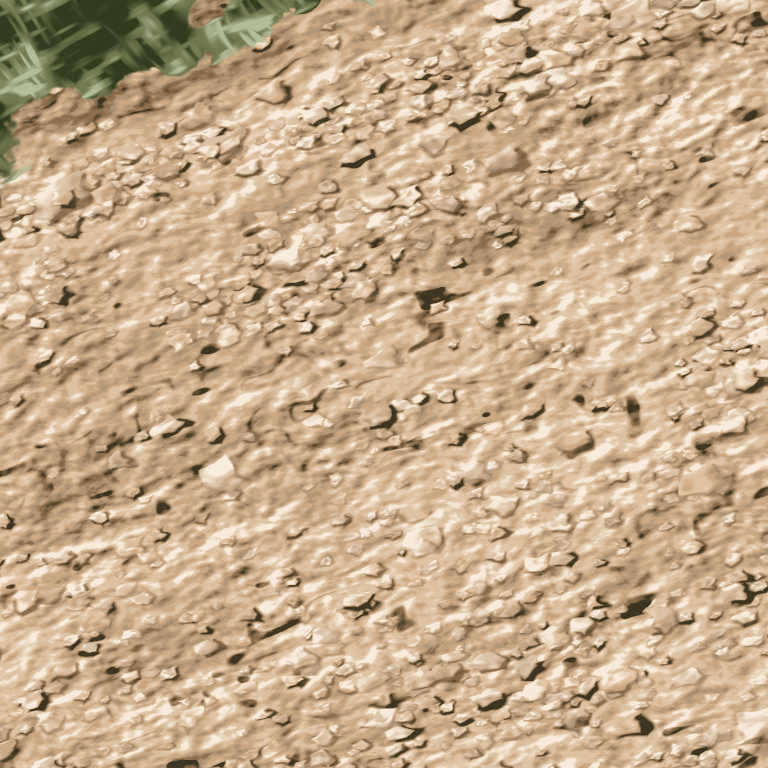
Reproduce this texture procedurally as a Shadertoy shader.

```glsl
// Dry sandy hillside with slanting bands of broken stone and a grassy corner.

const vec3 DARK  = vec3(0.24, 0.21, 0.13);
const vec3 BROWN = vec3(0.55, 0.43, 0.29);
const vec3 DUN   = vec3(0.70, 0.59, 0.46);
const vec3 OCHRE = vec3(0.80, 0.66, 0.50);
const vec3 SAND  = vec3(0.87, 0.76, 0.63);
const vec3 CREAM = vec3(0.97, 0.92, 0.86);
const vec3 GRASS = vec3(0.45, 0.48, 0.32);
const vec3 BLADE = vec3(0.70, 0.74, 0.60);
const float SLOPE = 0.33;       // rise of the hillside
const float TILT = 0.32;        // same slope as an angle
const float SOFTNESS = 0.0011;  // edge blur in canvas units
const float GROUND_TONE = 0.69;

float hash(vec2 p) {
  vec3 a = fract(p.xyx * 0.1031);
  a += dot(a, a.yzx + 33.33);
  return fract((a.x + a.y) * a.z);
}

float noise(vec2 p) {
  vec2 i = floor(p), f = fract(p);
  f = f * f * (3.0 - 2.0 * f);
  return mix(mix(hash(i), hash(i + vec2(1, 0)), f.x),
             mix(hash(i + vec2(0, 1)), hash(i + vec2(1, 1)), f.x), f.y);
}

float fbm(vec2 p) {
  float sum = 0.0, amp = 0.5;
  for (int i = 0; i < 4; i++) {
    sum += amp * noise(p);
    p = mat2(1.6, 0.8, -0.8, 1.6) * p + 7.3;
    amp *= 0.55;
  }
  return sum;
}

vec2 turn(vec2 p, float a) {
  return vec2(cos(a) * p.x + sin(a) * p.y, cos(a) * p.y - sin(a) * p.x);
}

float bump(float x) { return exp(-x * x); }

float patchAt(vec2 c, vec2 center, vec2 size) { return bump(length((c - center) / size)); }

// Share of ground covered by stones around a canvas point
float stoniness(vec2 c) {
  float t = c.y - SLOPE * c.x + 0.06 * (noise(c * 7.0) - 0.5);
  float upper = bump((t - 0.715) / 0.055);
  float middle = patchAt(vec2(c.x, t), vec2(0.46, 0.51), vec2(0.28, 0.055));
  float left = 0.6 * patchAt(vec2(c.x, t), vec2(0.05, 0.6), vec2(0.14, 0.05));
  float heap = 0.9 * patchAt(c, vec2(0.6, 0.08), vec2(0.24, 0.1));
  float rim = 0.7 * patchAt(c, vec2(0.95, 0.54), vec2(0.1));
  float strewn = 0.07 + 0.5 * (1.0 - smoothstep(0.0, 0.5, t)) * noise(c * 9.0 + 4.0);
  return max(max(max(upper, middle), max(left, heap)), max(rim, strewn));
}

// Signed distance to an irregular five-sided stone
float shard(vec2 p, vec2 seed) {
  float d = -1.0;
  for (float k = 0.0; k < 5.0; k++) {
    float a = 1.2566 * (k + 0.5 * hash(seed + k * 3.1));
    d = max(d, dot(p, vec2(cos(a), sin(a))) - 0.55 - 0.45 * hash(seed + k * 5.7));
  }
  return d;
}

// Lays stones of one size; surf holds tone and paleness
void layStones(inout vec2 surf, vec2 q, float size, float share, float salt) {
  vec2 cell = size * vec2(1.0, 0.55);
  vec2 g = q / cell;
  vec2 wobble = 0.5 * vec2(noise(g * 3.0), noise(g * 3.0 + 60.0)) - 0.25;
  for (int n = 0; n < 9; n++) {
    vec2 id = floor(g) + vec2(n % 3 - 1, 1 - n / 3);
    vec2 seed = id + salt;
    if (hash(seed) > share * stoniness(turn((id + 0.5) * cell, -TILT))) continue;
    vec2 jitter = vec2(hash(seed + 11.0), hash(seed + 23.0)) - 0.5;
    float radius = mix(0.3, 0.55, hash(seed + 31.0));
    vec2 p = turn((g - id - 0.5 - 0.6 * jitter) / radius, 0.9 * hash(seed + 41.0) - 0.45) + wobble;
    float soft = (SOFTNESS + 0.5 / iResolution.y) / (size * radius * 0.7);
    float depth = hash(seed + 53.0);
    float gap = shard(p + vec2(-0.22, 0.45) * (0.25 + depth), seed);
    float shade = 1.0 - smoothstep(-soft, soft * 2.0, gap);
    surf.x = mix(surf.x, mix(0.42, -0.1, depth), shade * (0.45 + 0.55 * depth));
    float d = shard(p, seed);
    float face = 0.44 + 0.3 * hash(seed + 61.0) + dot(p, vec2(-0.08, 0.12));
    face += 0.45 * noise(p * 2.3 + seed * 5.0);
    face -= 0.25 * smoothstep(-0.25, 0.0, d) * (1.0 - smoothstep(-0.1, 0.1, p.y));
    surf = mix(surf, vec2(face, hash(seed + 71.0)), 1.0 - smoothstep(-soft, soft, d));
  }
}

vec3 earthRamp(float t) {
  vec3 c = mix(DARK, BROWN, smoothstep(0.0, 0.25, t));
  c = mix(c, DUN, smoothstep(0.25, 0.45, t));
  c = mix(c, OCHRE, smoothstep(0.45, 0.62, t));
  c = mix(c, SAND, smoothstep(0.62, 0.8, t));
  return mix(c, CREAM, smoothstep(0.82, 1.06, t));
}

// Crossed strands with dark gaps
vec3 grassColor(vec2 uv, float strands) {
  vec3 c = mix(DARK * vec3(0.8, 1.1, 0.9), GRASS, smoothstep(0.15, 0.55, strands));
  return mix(c, BLADE, smoothstep(0.55, 0.85, strands));
}

void mainImage(out vec4 fragColor, in vec2 fragCoord) {
  vec2 uv = fragCoord / iResolution.y;
  vec2 q = turn(uv, TILT);
  float t = uv.y - SLOPE * uv.x;
  float stony = stoniness(uv);

  // Ground: broken streaks lit from the upper left
  vec2 s = (q + 0.012 * noise(uv * 23.0)) * vec2(32.0, 62.0);
  float height = fbm(s);
  float relief = height - fbm(s + vec2(-0.2, 0.36));
  float rough = 0.4 + 0.9 * noise(q * vec2(7.0, 12.0) + 9.0) + 0.4 * stony;
  float grain = noise(q * vec2(95.0, 170.0)) - 0.5;
  float tone = GROUND_TONE + 0.7 * (fbm(q * vec2(4.0, 11.0)) - 0.5) + 0.25 * (height - 0.5);
  tone += rough * (0.9 * relief + 0.12 * grain) + 0.1 * (stony - 0.3);
  tone -= 0.24 * smoothstep(0.76, 0.81, t) + 0.07 * bump((t - 0.61) / 0.04);

  // Dark chips and short cracks
  float chip = smoothstep(0.8, 0.92, noise(s + 17.0));
  tone -= 0.65 * chip * smoothstep(0.45, 0.65, noise(q * vec2(13.0, 22.0) + 31.0));
  float crack = bump((noise(s * 0.65 + 53.0) - 0.5) / 0.07);
  tone -= 0.35 * crack * smoothstep(0.66, 0.8, noise(q * vec2(24.0, 40.0) + 71.0));

  // Stones, small to large
  vec2 surf = vec2(tone, 0.2);
  layStones(surf, q, 0.03, 0.95, 7.0);
  layStones(surf, q, 0.085, 0.22, 90.0);
  layStones(surf, q, 0.048, 0.75, 150.0);
  surf.x += 0.4 * relief + 0.06 * grain;
  vec3 color = earthRamp(surf.x);
  color = mix(color, dot(color, vec3(0.34)) + vec3(0.05, 0.0, -0.04), 0.3 * surf.y);

  // Grass corner, thinning into tufts
  float edge = uv.y - 0.81 - 0.6 * uv.x + 0.32 * (fbm(uv * 15.0) - 0.5);
  vec2 bend = uv + 0.03 * noise(uv * 15.0);
  float strands = max(noise(turn(bend, 0.5) * vec2(30.0, 150.0)),
                      noise(turn(bend, -0.9) * vec2(24.0, 140.0)) * 0.85);
  strands = 0.8 * strands + 0.8 * (noise(uv * 26.0) - 0.55);
  float cover = smoothstep(-0.008, 0.012, edge + 0.06 * (strands - 0.4));
  color = mix(color, grassColor(uv, strands), cover);

  fragColor = vec4(clamp(color, 0.0, 1.0), 1.0);
}
```
